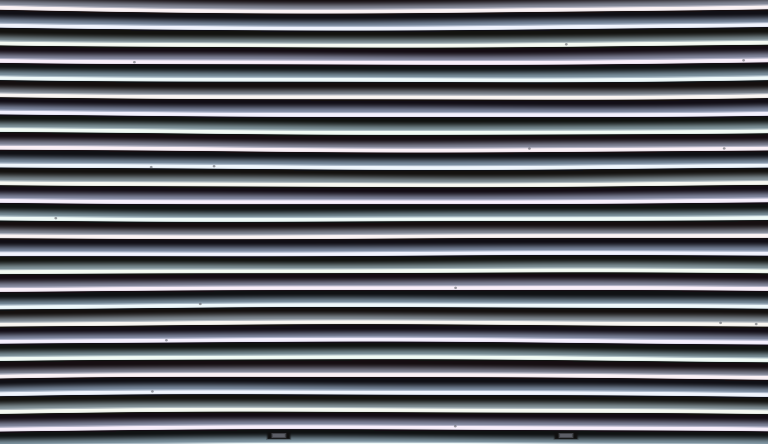
Reproduce this texture procedurally as a Shadertoy shader.

```glsl
// Horizontal metal louvre slats with bright lower lips and dark gaps, slightly bowed.

float hash(vec2 p) {
    p = fract(p * vec2(0.1031, 0.1137));
    p += dot(p, p.yx + 33.33);
    return fract((p.x + p.y) * p.x * 97.0);
}

// Sparse dirt: one possible speck per cell, resting on the bright lip
float specks(float column, float slat, float phase) {
    vec2 cell = vec2(floor(column), slat);
    vec2 centre = vec2(0.2 + 0.6 * hash(cell + 3.7), 0.72 + 0.16 * hash(cell + 8.1));
    float dist = length((vec2(fract(column), phase) - centre) / vec2(0.05, 0.08));
    return step(0.965, hash(cell + 17.0)) * (1.0 - smoothstep(0.4, 1.3, dist));
}

void mainImage(out vec4 fragColor, in vec2 fragCoord) {
    vec2 uv = fragCoord / iResolution.xy;
    float x = uv.x * 2.0 - 1.0;
    float down = 1.0 - uv.y;

    // Lens bow spreads the slats apart towards both sides
    float bowed = down - 0.0167 * x * x * (down - 0.56);
    float rows = bowed * 25.65 + 0.156;
    rows += 0.035 * sin(x * 2.3 + down * 11.0) + 0.015 * sin(x * 5.0 - down * 23.0);
    float slat = floor(rows);
    float phase = fract(rows);
    float soft = clamp(fwidth(rows) * 0.5, 0.012, 0.15);

    // Each slat carries a faint colour tint and its own shadow depth
    vec3 tint = cos(slat * 2.4 + vec3(0.0, 2.1, 4.2));
    float depth = 0.04 * (hash(vec2(slat, 5.0)) - 0.5)
                + 0.015 * sin(uv.x * 9.0 + slat * 1.7);

    vec3 shadow = vec3(0.07, 0.06, 0.07) + 0.012 * tint;
    vec3 steel = vec3(0.51, 0.56, 0.62) + 0.02 * tint;
    vec3 pale = vec3(0.70, 0.73, 0.78) + 0.02 * tint;
    vec3 lip = vec3(0.96, 0.96, 0.97) + 0.025 * tint;

    // Shaded face, then highlight, then the sharp drop into the gap
    vec3 color = mix(shadow, steel, smoothstep(0.12, 0.68, phase + depth));
    color = mix(color, pale, smoothstep(0.61, 0.69, phase));
    color = mix(color, lip, smoothstep(0.715 - soft, 0.715 + soft, phase));
    color = mix(color, pale, 0.3 * smoothstep(0.84, 0.92, phase));
    color = mix(color, shadow, smoothstep(0.93 - soft, 0.93 + soft, phase));

    // Wear along the lips
    color = mix(color, vec3(0.35, 0.36, 0.39), 0.6 * specks(uv.x * 24.0, slat, phase));

    // Two small brackets in the lowest gap
    float pixel = 1.0 / iResolution.y;
    for (int i = 0; i < 2; i++) {
        vec2 offset = abs(vec2(uv.x - 0.363 - 0.374 * float(i), down - 0.981));
        vec2 plate = offset - vec2(0.015, 0.008);
        vec2 inset = offset - vec2(0.009, 0.005);
        float outer = 1.0 - smoothstep(-pixel, pixel, max(plate.x, plate.y));
        float inner = 1.0 - smoothstep(-pixel, pixel, max(inset.x, inset.y));
        color = mix(color, vec3(0.06), outer);
        color = mix(color, vec3(0.36, 0.37, 0.40), inner);
    }

    fragColor = vec4(clamp(color, 0.0, 1.0), 1.0);
}
```
